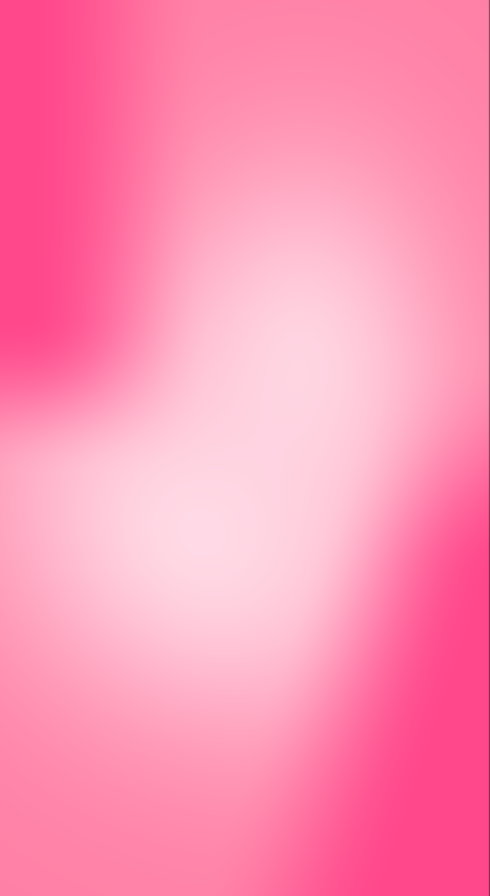
Write a WebGL 1 fragment shader that draws this background.

```glsl
precision highp float;
uniform vec2 u_resolution;

// Soft elliptical glow, 1 at its centre
float glow(vec2 p, vec2 centre, vec2 radius) {
  vec2 d = (p - centre) / radius;
  return exp(-dot(d, d));
}

// Smooth fall from 1 at "full" to 0 at "none"
float fade(float full, float none, float x) {
  return 1.0 - smoothstep(full, none, x);
}

void main() {
  vec2 uv = gl_FragCoord.xy / u_resolution;

  vec3 salmon = vec3(1.0, 0.50, 0.65);
  vec3 blush = vec3(1.0, 0.875, 0.915);
  vec3 hotPink = vec3(1.0, 0.28, 0.545);

  // Pale band: an upright glow joined to a wide, tilted one
  float upper = 0.85 * glow(uv, vec2(0.62, 0.60), vec2(0.30, 0.23));
  vec2 tilted = vec2(uv.x, uv.y + 0.1 * (uv.x - 0.4));
  float lower = 0.92 * glow(tilted, vec2(0.40, 0.40), vec2(0.43, 0.22));
  float pale = 1.0 - (1.0 - upper) * (1.0 - lower);

  // Saturated regions at the upper left and lower right
  float hotLeft = fade(0.05, 0.43, uv.x) * smoothstep(0.47, 0.65, uv.y);
  float hotRight = smoothstep(0.40, 0.80, uv.x - 0.6 * uv.y)
                 * fade(0.36, 0.62, uv.y);

  vec3 color = mix(salmon, blush, pale);
  color = mix(color, hotPink, max(hotLeft, hotRight));

  // Thin shade along the right border
  color *= 1.0 - 0.5 * smoothstep(0.996, 1.0, uv.x);

  gl_FragColor = vec4(color, 1.0);
}
```
